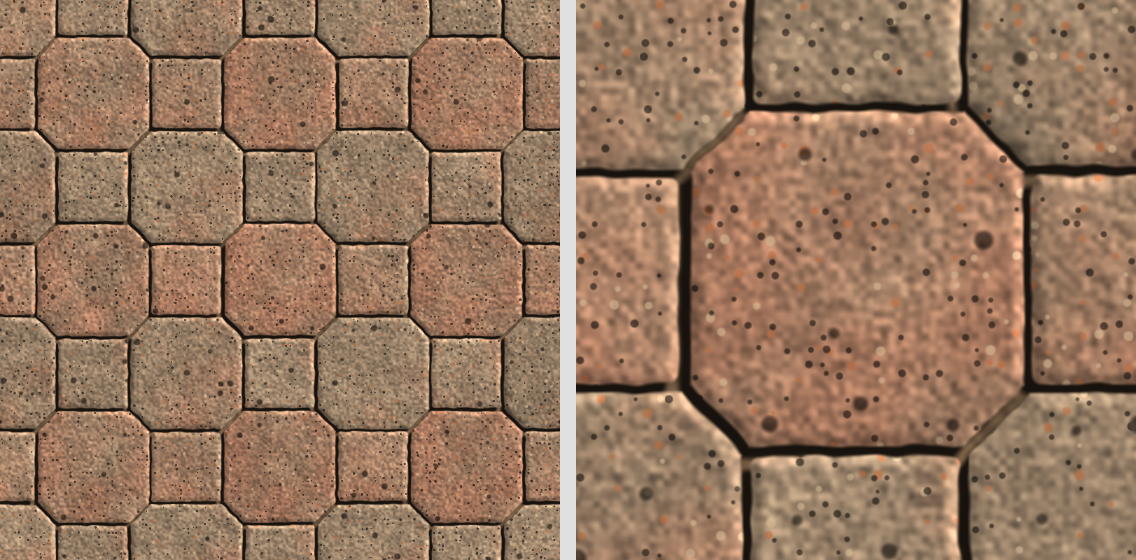
Left, the full canvas; right, a detail of the centre.
Give the GLSL for this texture, as a Shadertoy shader.

```glsl
// Concrete paving: clipped-corner octagons and small squares alternate on a
// 6 by 6 checkerboard. Distance functions give the joints, bevels and cast
// shadows; periodic noise gives the mottled tint, grain, pits and pebbles.

const float CELLS = 6.0;
const vec2 LIGHT = vec2(0.7071, 0.7071);   // from the upper right
const vec3 GREY_CLAY = vec3(0.59, 0.50, 0.405);
const vec3 RED_CLAY = vec3(0.65, 0.465, 0.365);
const vec3 SAND = vec3(0.43, 0.34, 0.25);
const vec3 SHADOW = vec3(0.09, 0.07, 0.05);
const vec3 ORANGE = vec3(0.75, 0.43, 0.25);
const vec3 PALE = vec3(0.85, 0.74, 0.59);

float hash(vec2 p, float seed) {
    vec3 q = fract(vec3(p.xyx) * 0.1031 + seed * 0.137);
    q += dot(q, q.yzx + 33.33);
    return fract((q.x + q.y) * q.z);
}

// Value noise that wraps at the canvas border; freq counts steps per cell.
float noise(vec2 p, float freq, float seed) {
    p *= freq;
    vec2 i = floor(p), f = p - i;
    f = f * f * (3.0 - 2.0 * f);
    float period = CELLS * freq;
    vec2 a = mod(i, period), b = mod(i + 1.0, period);
    return mix(mix(hash(a, seed), hash(vec2(b.x, a.y), seed), f.x),
               mix(hash(vec2(a.x, b.y), seed), hash(b, seed), f.x), f.y);
}

float fbm(vec2 p, float freq, float seed) {
    float sum = 0.0, weight = 0.5;
    for (int i = 0; i < 4; i++) {
        sum += weight * noise(p, freq, seed + float(i));
        freq *= 2.0;
        weight *= 0.5;
    }
    return sum / 0.9375;
}

// Coarse surface height of the concrete.
float grain(vec2 p) {
    return 0.5 * noise(p, 15.0, 3.0) + 0.5 * noise(p, 32.0, 4.0);
}

// Scattered round spots: x is coverage, y a random shade.
vec2 spots(vec2 p, float freq, float density, float seed) {
    p *= freq;
    vec2 id = mod(floor(p), CELLS * freq);
    vec2 centre = 0.3 + 0.4 * vec2(hash(id, seed), hash(id, seed + 1.0));
    float radius = mix(0.12, 0.30, hash(id, seed + 2.0));
    float present = step(hash(id, seed + 3.0), density);
    float dist = length(fract(p) - centre);
    return vec2(present * smoothstep(radius + 0.12, radius - 0.08, dist),
                hash(id, seed + 4.0));
}

float octagon(vec2 p, float halfWidth, float cut) {
    p = abs(p);
    return max(max(p.x, p.y) - halfWidth, (p.x + p.y) * 0.7071 - cut);
}

float roundedSquare(vec2 p, float halfWidth, float radius) {
    vec2 q = abs(p) - halfWidth + radius;
    return length(max(q, 0.0)) + min(max(q.x, q.y), 0.0) - radius;
}

// Distance to the nearest stone in xy order: (distance, tile x, tile y).
vec3 paving(vec2 p) {
    vec3 nearest = vec3(9.0);
    vec2 base = floor(p + 0.5);
    for (int y = -1; y <= 1; y++)
    for (int x = -1; x <= 1; x++) {
        vec2 id = base + vec2(x, y);
        vec2 tile = mod(id, CELLS);
        vec2 shift = 0.012 * (vec2(hash(tile, 7.0), hash(tile, 8.0)) - 0.5);
        vec2 q = p - id - shift;
        float d = mod(id.x + id.y, 2.0) < 0.5 ? octagon(q, 0.596, 0.691)
                                              : roundedSquare(q, 0.371, 0.03);
        if (d < nearest.x) nearest = vec3(d, tile);
    }
    return nearest;
}

// Stone body: tint per tile and patch, embossed grain, pits and pebbles.
vec3 stone(vec2 p, vec2 tile) {
    float redRow = mod(tile.y, 2.0);
    float patches = fbm(p + 2.0 * tile, 2.0, 11.0);
    float redness = 0.1 + 0.55 * redRow + 0.4 * (hash(tile, 5.0) - 0.5);
    vec3 col = mix(GREY_CLAY, RED_CLAY, clamp(redness + 1.6 * (patches - 0.5), 0.0, 1.0));
    col *= 0.95 + 0.1 * hash(tile, 6.0) + 0.3 * (fbm(p, 5.0, 17.0) - 0.5);
    float relief = grain(p) - grain(p + 0.018 * LIGHT);
    col *= 1.0 + 0.55 * relief + 0.35 * (noise(p, 40.0, 23.0) - 0.5);
    vec2 pebble = spots(p, 18.0, 0.13, 31.0);
    col = mix(col, mix(ORANGE, PALE, step(0.5, pebble.y)), 0.6 * pebble.x);
    float pits = spots(p, 22.0, 0.14, 41.0).x + spots(p + 0.37, 9.0, 0.04, 51.0).x;
    return col * (1.0 - 0.55 * min(pits, 1.0));
}

void mainImage(out vec4 fragColor, in vec2 fragCoord) {
    vec2 p = fragCoord / iResolution.xy * CELLS;
    float pixel = CELLS / iResolution.y;
    vec2 rough = vec2(noise(p, 14.0, 61.0), noise(p, 14.0, 62.0)) - 0.5;
    vec2 q = p + 0.016 * rough;

    vec3 hit = paving(q);
    vec2 e = vec2(0.012, 0.0);
    vec2 slope = vec2(paving(q + e.xy).x - paving(q - e.xy).x,
                      paving(q + e.yx).x - paving(q - e.yx).x);
    float facing = dot(slope / max(length(slope), 0.001), LIGHT);

    // Worn bevel, bright toward the light and dim away from it.
    float bevel = smoothstep(-0.065, -0.012, hit.x);
    vec3 col = stone(p, hit.yz) * (1.0 + bevel * (0.06 + 0.38 * facing));

    // Sandy joint, darkened where the stone toward the light blocks it.
    float blocked = smoothstep(0.015, -0.02, paving(q + 0.06 * LIGHT).x);
    vec3 joint = mix(SAND * (0.7 + 0.6 * grain(p)), SHADOW, blocked);
    float edge = max(pixel, 0.009);
    fragColor = vec4(mix(col, joint, smoothstep(-edge, edge, hit.x)), 1.0);
}
```
